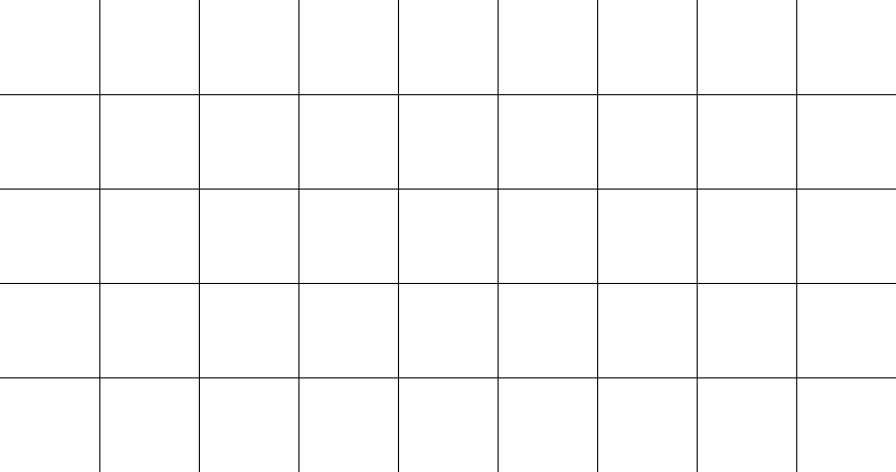
A Shadertoy shader for this pattern:

```glsl
// A plain ruled grid: thin black lines divide a white sheet into equal cells.
// Each axis finds its nearest inner rule; exact pixel coverage smooths the edge.
// The outer border of the sheet stays unruled.

#define CELLS vec2(9.0, 5.0)            // cells across and down
#define LINE_WIDTH 0.00233              // in canvas heights
#define LINE_SHIFT vec2(0.0006, -0.0006) // rule offset, in canvas heights
#define PAPER_COLOR vec3(1.0)
#define INK_COLOR vec3(0.0)

// Centre of the inner rule nearest to p, for both axes at once.
vec2 nearestRule(vec2 p, vec2 cellSize) {
    vec2 index = clamp(floor(p / cellSize + 0.5), vec2(1.0), CELLS - 1.0);
    return index * cellSize + LINE_SHIFT;
}

// Share of a pixel's width that a rule at the given distance covers.
vec2 ruleCoverage(vec2 dist, float pixel) {
    vec2 right = min(dist + 0.5 * pixel, vec2(0.5 * LINE_WIDTH));
    vec2 left = max(dist - 0.5 * pixel, vec2(-0.5 * LINE_WIDTH));
    return clamp((right - left) / pixel, 0.0, 1.0);
}

void mainImage(out vec4 fragColor, in vec2 fragCoord) {
    // Canvas height is one unit.
    float pixel = 1.0 / iResolution.y;
    vec2 p = fragCoord * pixel;
    vec2 cellSize = iResolution.xy * pixel / CELLS;

    // Join the vertical and horizontal rules.
    vec2 cover = ruleCoverage(p - nearestRule(p, cellSize), pixel);
    float ink = 1.0 - (1.0 - cover.x) * (1.0 - cover.y);

    fragColor = vec4(mix(PAPER_COLOR, INK_COLOR, ink), 1.0);
}
```
